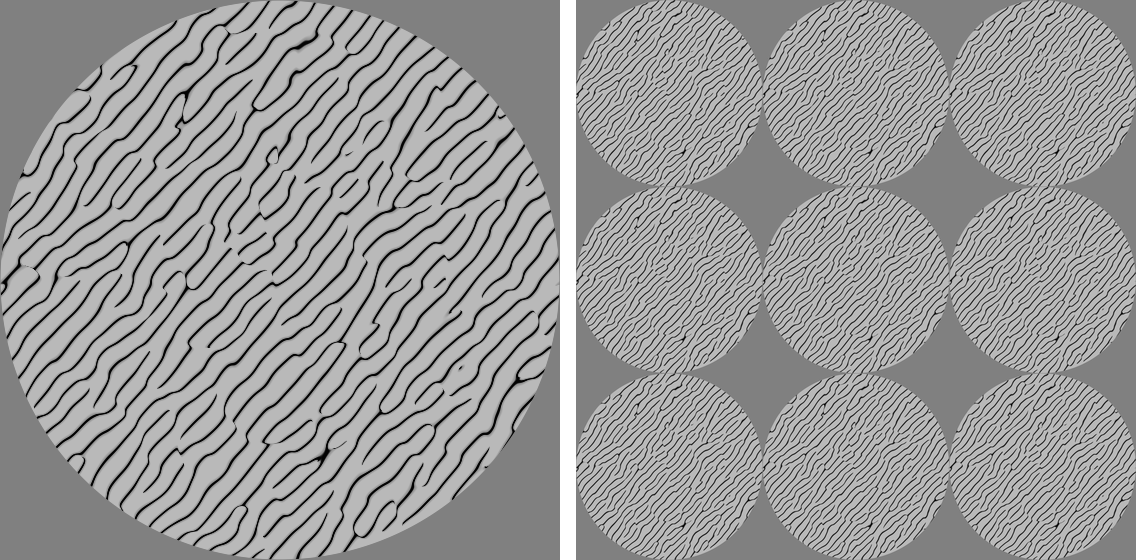
Left, the tile; right, the same tile 3 across and 3 down.
A Shadertoy shader for this pattern:

```glsl
// Grey disk covered by slanted, wavy dark grooves that fork and taper out.
#define GROOVES 32.0      // grooves across the canvas
#define SLANT 0.84        // groove direction in radians
#define SPREAD_ACROSS 4.2 // variation of the groove spacing
#define SPREAD_ALONG 6.5  // variation of the groove direction
#define WAVES 48          // sines in the layered field
#define CORE 0.056        // half width of the ink, in groove spacings
#define SOFT 0.062        // softness of the ink edge, in groove spacings
#define HALO 0.20         // reach of the shade beside a groove
#define RADIUS 0.499      // disk radius

const float TAU = 6.28319;
const vec3 BACKDROP = vec3(0.502);
const vec3 PLATE = vec3(0.727);
const vec3 SHADE = vec3(0.585);
const vec3 INK = vec3(0.01);

float hash(float n) {
    return fract(sin(n * 12.9898 + 4.1) * 43758.5);
}

// Groove phase in -0.5..0.5 (x) and the length of its gradient (y).
// A sum of complex waves with whole wave numbers wraps at the canvas edges;
// grooves end where the sum vanishes.
vec2 groovePhase(vec2 p) {
    vec2 along = vec2(cos(SLANT), sin(SLANT));
    vec2 across = vec2(along.y, -along.x);
    vec2 sum = vec2(0.0), dRe = vec2(0.0), dIm = vec2(0.0);
    for (int i = 0; i < WAVES; i++) {
        float n = float(i);
        // Gaussian cloud of wave vectors around the main one
        float r = sqrt(-2.0 * log((n + 0.5) / float(WAVES)));
        float a = TAU * fract(n * 0.61803);
        vec2 k = round(across * (GROOVES + SPREAD_ACROSS * r * cos(a))
                     + along * SPREAD_ALONG * r * sin(a));
        float angle = TAU * (dot(k, p) + hash(n));
        vec2 wave = vec2(cos(angle), sin(angle));
        sum += wave;
        dRe -= k * wave.y;
        dIm += k * wave.x;
    }
    vec2 slope = (sum.x * dIm - sum.y * dRe) / max(dot(sum, sum), 1e-5);
    return vec2(atan(sum.y, sum.x) / TAU, length(slope));
}

void mainImage(out vec4 fragColor, in vec2 fragCoord) {
    vec2 uv = fragCoord / iResolution.xy;
    float pixel = 1.0 / min(iResolution.x, iResolution.y);

    // Grooves: soft halo, then the dark core, thinned where they pinch
    vec2 groove = groovePhase(uv);
    float d = abs(groove.x);
    float blur = max(SOFT, groove.y * pixel);
    float ink = 1.0 - smoothstep(CORE - 0.5 * blur, CORE + 0.5 * blur, d);
    ink *= min(1.0, 2.0 * CORE / blur);
    float halo = 1.0 - smoothstep(CORE + 0.02, HALO, d);
    vec3 color = mix(PLATE, SHADE, halo * min(1.0, 2.0 * HALO / blur));
    color = mix(color, INK, ink);

    // Disk on the plain backdrop
    float rim = length(uv - 0.5) - RADIUS;
    color = mix(color, BACKDROP, smoothstep(-0.6 * pixel, 0.6 * pixel, rim));
    fragColor = vec4(color, 1.0);
}
```
